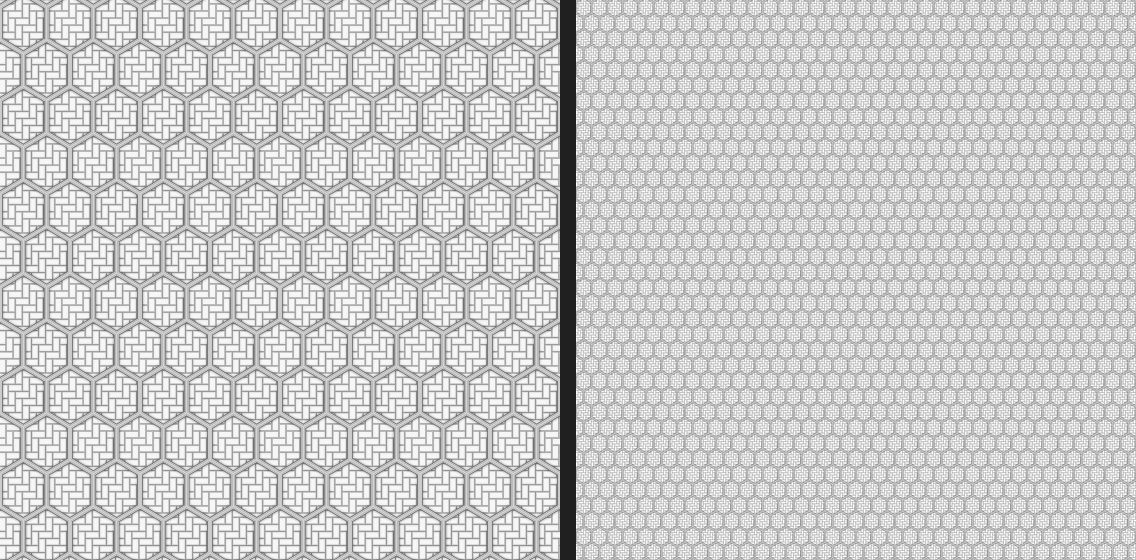
Left: one tile. Right: repeated 3 by 3.
Reproduce this pattern procedurally as a Shadertoy shader.

```glsl
// Coverage of a stripe centred on d = 0
float stripe(float d, float halfWidth, float px) {
    return 1.0 - smoothstep(halfWidth - 0.5 * px, halfWidth + 0.5 * px, abs(d));
}

// Distance from inside a tall hexagon to its border; neighbours share edges
float hexInset(vec2 q) {
    q = abs(q);
    return min(0.5 - q.x, (0.65 - 0.6 * q.x - q.y) / length(vec2(0.6, 1.0)));
}

// Distance to the nearest joint of a herringbone of 2 by 1 bricks
float brickInset(vec2 u) {
    vec2 cell = floor(u), f = u - cell;
    float k = mod(cell.x + cell.y + 1.0, 4.0);
    bool lying = k < 1.5;
    vec2 halfSize = lying ? vec2(1.0, 0.5) : vec2(0.5, 1.0);
    vec2 local = f + (lying ? vec2(k, 0.0) : vec2(0.0, k - 2.0));
    vec2 inset = halfSize - abs(local - halfSize);
    return min(inset.x, inset.y);
}

float brickTone(float e, float px) {
    float tone = mix(0.57, 0.8, smoothstep(0.06 - 0.5 * px, 0.06 + 0.5 * px, e));
    tone += 0.17 * smoothstep(0.08, 0.23, e);
    return tone - 0.02 * stripe(e - 0.31, 0.03, px);
}

// Raised strip with two grooves
float frameTone(float d, float px) {
    return 0.83 - 0.14 * stripe(d - 0.022, 0.007, px);
}

void mainImage(out vec4 fragColor, in vec2 fragCoord) {
    // Twelve hexagons across, twelve staggered rows
    vec2 p = 12.0 * fragCoord / iResolution.xy;
    float px = 12.0 / min(iResolution.x, iResolution.y);

    // Find the hexagon that contains the point
    float d = -1.0;
    vec2 local = vec2(0.0);
    for (int i = -1; i <= 1; i++) {
        float row = floor(p.y) + float(i);
        float stagger = 0.5 * mod(row, 2.0);
        vec2 q = vec2(fract(p.x - stagger + 0.5) - 0.5, p.y - row - 0.5);
        float inset = hexInset(q);
        if (inset > d) {
            d = inset;
            local = q;
        }
    }

    // Brick infill, shaded beside the frame
    float tone = brickTone(brickInset(6.6 * local + vec2(0.15, 0.25)), 6.6 * px);
    tone -= 0.17 * (1.0 - smoothstep(0.05, 0.12, d));

    // Frame and its dark outline
    tone = mix(tone, frameTone(d, px), stripe(d, 0.05, px));
    tone = mix(tone, 0.47, stripe(d - 0.052, 0.01, px));

    fragColor = vec4(vec3(tone), 1.0);
}
```
